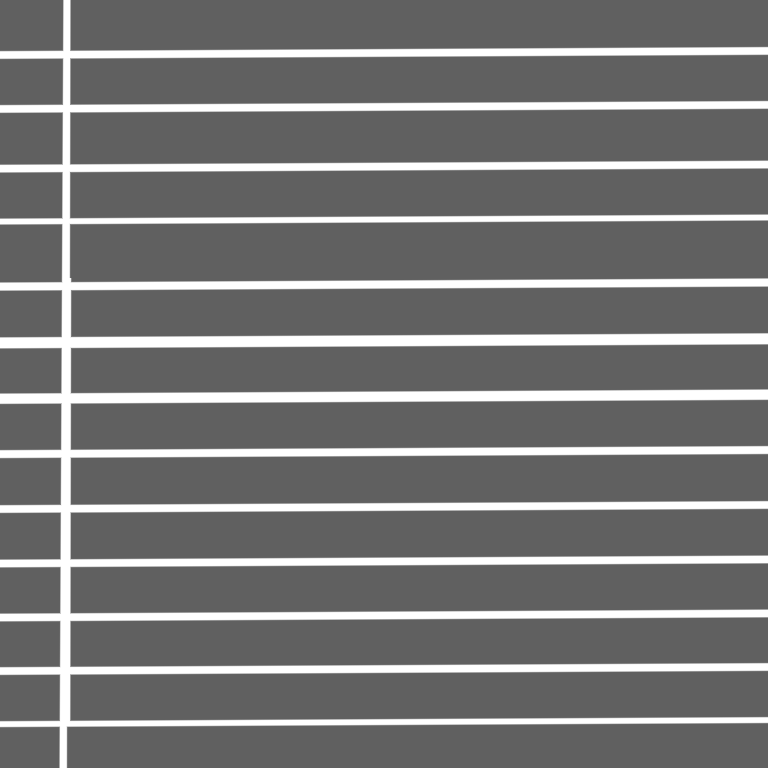
A WebGL 2 fragment shader for this pattern:

```glsl
#version 300 es
precision highp float;

uniform vec2 u_resolution;
out vec4 fragColor;

const vec3 SLATE = vec3(0.376);
const vec3 CHALK = vec3(1.0);
const int RULE_COUNT = 13;
const float FIRST_RULE = 0.0716;
const float RULE_SPACING = 0.0726;
const float RULE_RISE = 0.0053;

// Coverage of the span between two edges
float band(float x, float low, float high, float soft) {
    return smoothstep(-soft, soft, x - low) * smoothstep(-soft, soft, high - x);
}

// Uneven hand spacing: a small wobble, then a slow sag below the fourth rule
float spacingDrift(float index) {
    float wobble = -0.0029 * sin(2.2 * index);
    float offset = index - 5.7;
    float sag = 0.012 - 0.0003 * offset * offset;
    return index < 4.0 ? wobble : sag;
}

// Rules swell around the sixth and thin out every ninth
float ruleWidth(float index) {
    float offset = index - 5.4;
    float swell = 0.0052 * exp(-1.2 * offset * offset);
    float thinning = mod(index, 9.0) == 3.0 ? 0.0024 : 0.0;
    return 0.0101 + swell - thinning;
}

// Horizontal rules, numbered from the top and rising to the right
float rules(vec2 p, float soft) {
    float ink = 0.0;
    for (int i = 0; i < RULE_COUNT; i++) {
        float index = float(i);
        float center = FIRST_RULE + RULE_SPACING * index + spacingDrift(index);
        center -= RULE_RISE * p.x;
        float halfWidth = 0.5 * ruleWidth(index);
        ink = max(ink, band(p.y, center - halfWidth, center + halfWidth, soft));
    }
    return ink;
}

// Leaning margin stroke whose right edge steps out, then back in
float margin(vec2 p, float soft) {
    float left = mix(0.0825, 0.0775, p.y);
    float right = 0.0918 - 0.002 * p.y;
    right += 0.0016 * step(0.362, p.y) - 0.0042 * step(0.943, p.y);
    return band(p.x, left, right, soft);
}

void main() {
    vec2 uv = gl_FragCoord.xy / u_resolution;
    vec2 page = vec2(uv.x, 1.0 - uv.y);
    float pixel = 1.0 / min(u_resolution.x, u_resolution.y);
    float soft = max(0.0012, 0.75 * pixel);

    float ink = max(rules(page, soft), margin(page, soft));
    fragColor = vec4(mix(SLATE, CHALK, ink), 1.0);
}
```
